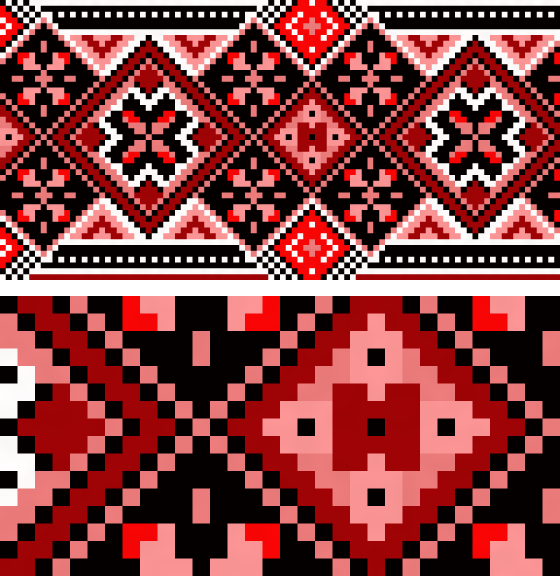
Top: the whole. Bottom: its middle third, enlarged.
This pattern is drawn by a Shadertoy shader. Its source:

```glsl
// Cross-stitch folk ribbon: flower diamonds, rosettes and a beaded border.

const float ROWS = 48.0;         // stitches down the canvas
const float PERIOD = 56.0;       // stitches per horizontal repeat
const vec2 FLOWER = vec2(25.0, 24.0);   // stitch at the flower centre
const vec2 ROSETTE = vec2(18.0, 10.0);  // centres relative to the flower
const vec2 RED_GEM = vec2(28.0, 19.0);
const int SAMPLES = 4;           // antialiasing samples per axis
const float WEAR = 0.03;         // tone variation of the thread

const vec3 BLACK = vec3(0.015, 0.0, 0.0);
const vec3 WHITE = vec3(0.99, 0.98, 0.98);
const vec3 DARK_RED = vec3(0.62, 0.01, 0.02);
const vec3 RED = vec3(0.97, 0.02, 0.02);
const vec3 SALMON = vec3(0.92, 0.48, 0.48);
const vec3 PINK = vec3(0.98, 0.58, 0.58);

float manhattan(vec2 p) { return abs(p.x) + abs(p.y); }

bool within(float x, float lo, float hi) { return x >= lo && x <= hi; }

vec2 hashGradient(vec2 p) {
    float a = fract(sin(dot(p, vec2(127.1, 311.7))) * 4375.5) * 6.2832;
    return vec2(cos(a), sin(a));
}

float gradientNoise(vec2 p) {
    vec2 i = floor(p), f = fract(p);
    vec2 w = f * f * (3.0 - 2.0 * f), e = vec2(1.0, 0.0);
    float lower = mix(dot(hashGradient(i), f),
                      dot(hashGradient(i + e), f - e), w.x);
    float upper = mix(dot(hashGradient(i + e.yx), f - e.yx),
                      dot(hashGradient(i + 1.0), f - 1.0), w.x);
    return mix(lower, upper, w.y);
}

// Large diamond: red X petals, black blossom, white field, four crosses
vec3 flowerDiamond(vec2 q) {
    float d = q.x + q.y;
    float a = max(q.x, q.y), b = min(q.x, q.y);
    if (d >= 14.0) return within(d, 15.0, 16.0) ? DARK_RED : BLACK;
    if (d == 13.0) return SALMON;
    float toCross = manhattan(vec2(a - 10.0, b));
    if (toCross <= 2.0) return DARK_RED;
    if (toCross <= 3.0) return BLACK;
    if (d == 0.0) return SALMON;
    if (a - b <= 1.0 && b >= 1.0 && a <= 4.0)
        return a <= 2.0 || q.x > q.y ? SALMON : RED;
    if (a <= 7.0 - abs(b - 3.0) && d <= 10.0 && b < 5.0) return BLACK;
    return d <= 11.0 ? WHITE : SALMON;
}

// Small diamond: pink field with a dark star and four eyes
vec3 pinkDiamond(vec2 q) {
    float d = q.x + q.y, a = max(q.x, q.y), b = min(q.x, q.y);
    if (d > 8.0) return BLACK;
    if (d > 6.0) return DARK_RED;
    if (d == 0.0 || (a == 4.0 && b == 0.0)) return BLACK;
    if (a <= 2.0 && !(q.x == 0.0 && q.y == 2.0)) return DARK_RED;
    return b >= 2.0 ? SALMON : PINK;
}

// Four-petal rosette on black with a dotted outline
vec3 rosette(vec2 q) {
    float d = q.x + q.y;
    if (d == 10.0 || d <= 1.0) return SALMON;
    if (q.y == 0.0 && within(q.x, 4.0, 5.0)) return SALMON;
    if (q.x == 0.0 && within(q.y, 5.0, 6.0)) return SALMON;
    if (q.x == 4.0 && within(q.y, 3.0, 4.0)) return RED;
    if (q.x == 3.0 && q.y == 4.0) return RED;
    if (within(q.x, 2.0, 3.0) && within(q.y, 2.0, 4.0)) return PINK;
    return q == vec2(1.0, 2.0) ? PINK : BLACK;
}

// Red gem with white flecks and a beaded rim
vec3 redGem(vec2 q) {
    float d = q.x + q.y;
    if (d <= 1.0) return SALMON;
    if (d <= 6.0) return d == 4.0 && q.x != 1.0 ? WHITE : RED;
    return mod(d, 2.0) == 0.0 ? WHITE : BLACK;
}

// Horizontal bands, from the inner white line outwards
vec3 border(vec2 c) {
    if (c.y == 24.0) return DARK_RED;
    if (c.y == 18.0 || c.y == 23.0) return WHITE;
    return c.y == 21.0 && mod(c.x, 2.0) == 1.0 ? WHITE : BLACK;
}

vec3 triangle(vec2 c) {
    float depth = c.y - abs(c.x - 8.0);
    if (depth <= 11.0) return WHITE;
    return within(depth, 14.0, 15.0) ? DARK_RED : PINK;
}

vec3 stitchColor(vec2 cell) {
    vec2 c = cell - FLOWER;
    c.x = mod(c.x + 0.5 * PERIOD, PERIOD) - 0.5 * PERIOD;
    c = abs(c);
    float slope = c.y - c.x;
    if (c.y >= 18.0 && slope > 3.0) return border(c);
    if (c.x + c.y <= 17.0) return flowerDiamond(c);
    vec2 pinkOffset = vec2(28.0 - c.x, c.y);
    if (pinkOffset.x + pinkOffset.y <= 9.0) return pinkDiamond(pinkOffset);
    vec2 rosetteOffset = abs(c - ROSETTE);
    if (rosetteOffset.x + rosetteOffset.y <= 10.0) return rosette(rosetteOffset);
    if (slope == 3.0) return WHITE;
    return slope > 3.0 ? triangle(c) : redGem(abs(c - RED_GEM));
}

void mainImage(out vec4 fragColor, in vec2 fragCoord) {
    vec3 color = vec3(0.0);
    for (int i = 0; i < SAMPLES * SAMPLES; i++) {
        vec2 jitter = (vec2(i % SAMPLES, i / SAMPLES) + 0.5) / float(SAMPLES) - 0.5;
        color += stitchColor(floor((fragCoord + jitter) * ROWS / iResolution.y));
    }
    color /= float(SAMPLES * SAMPLES);
    color *= 1.0 + WEAR * gradientNoise(fragCoord * ROWS / iResolution.y * 0.7);
    fragColor = vec4(color, 1.0);
}
```
